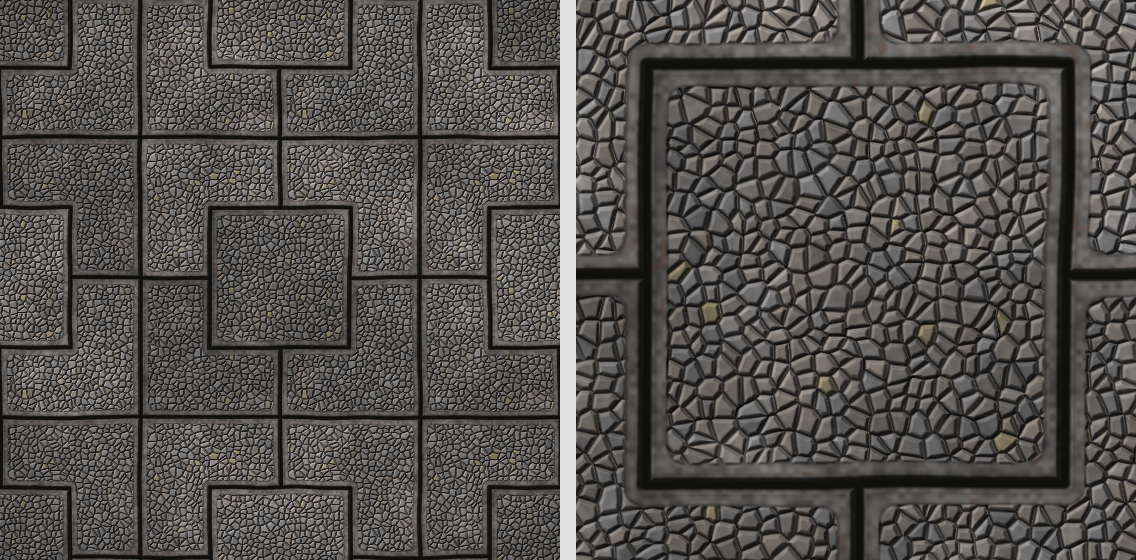
Left, the full canvas; right, a detail of the centre.
Write a WebGL 1 fragment shader that draws this texture.

```glsl
precision highp float;
// Concrete paving: square blocks framed by L-shaped blocks, each with a pebbled panel.

uniform vec2 u_resolution;

const float REPEATS = 2.0;                 // layout repeats across and down
const float HALF_BLOCK = 0.25 / REPEATS;   // half the side of a square block
const vec2  ORIGIN = vec2(0.001, 0.004);   // centre of the first square block
const float GROOVE = 0.0030;               // half width of the gap between blocks
const float RIM = 0.0130;                  // gap centre to pebbled panel
const float CORNER = 0.013;                // corner rounding of the panels
const float WOBBLE = 0.0040;               // unevenness of the block edges
const float STONES = 46.0;                 // pebbles across one repeat
const float JITTER = 0.9;
const float WARP = 0.6;                    // variation of pebble size
const float STONE_HEIGHT = 0.0017;
const float RIM_HEIGHT = 0.0022;
const float STEP = 0.0009;                 // sampling distance for slopes
const vec3  LIGHT = vec3(-0.50, 0.46, 0.74);
const vec3  STONE_COLOR = vec3(0.440, 0.430, 0.420);
const vec3  RIM_COLOR = vec3(0.375, 0.362, 0.355);
const vec3  GROOVE_COLOR = vec3(0.060, 0.060, 0.052);
const vec3  WARM = vec3(1.035, 0.995, 0.955);
const vec3  COOL = vec3(0.975, 0.995, 1.025);
const vec3  OCHRE = vec3(1.08, 1.02, 0.84);
const vec3  RUST = vec3(0.38, 0.28, 0.24);

float hash(vec2 p) {
  return fract(sin(dot(p, vec2(127.1, 311.7))) * 43758.5453);
}

vec2 hash2(vec2 p) {
  return vec2(hash(p), hash(p + 57.3));
}

// Value noise over the unit square, seamless at its borders.
float noise(vec2 uv, float cells) {
  vec2 p = uv * cells, i = floor(p), f = fract(p);
  f = f * f * (3.0 - 2.0 * f);
  vec2 a = mod(i, cells), b = mod(i + 1.0, cells);
  return mix(mix(hash(a), hash(vec2(b.x, a.y)), f.x),
             mix(hash(vec2(a.x, b.y)), hash(b), f.x), f.y);
}

float smoothMin(float a, float b) {
  float h = max(CORNER - abs(a - b), 0.0) / CORNER;
  return min(a, b) - 0.25 * CORNER * h * h;
}

// Distance inward from the block edge, sharp (x) and rounded (y); random value (z).
vec3 block(vec2 uv) {
  vec2 p = uv - ORIGIN;
  p += WOBBLE * (vec2(noise(uv, 14.0), noise(uv.yx, 17.0)) - 0.5);
  float period = 4.0 * HALF_BLOCK;
  vec2 q = abs(mod(p + 0.5 * period, period) - 0.5 * period);
  vec2 s = HALF_BLOCK - q;
  if (min(s.x, s.y) > 0.0) {
    vec2 square = mod(floor(p / period + 0.5), REPEATS);
    return vec3(min(s.x, s.y), smoothMin(s.x, s.y), hash(square + 9.0));
  }
  vec2 e = min(q, 2.0 * HALF_BLOCK - q);
  float notch = length(max(-s, 0.0));
  vec2 corner = mod(floor(2.0 * p / period), 2.0 * REPEATS);
  return vec3(min(min(e.x, e.y), notch),
              smoothMin(smoothMin(e.x, e.y), notch), hash(corner + 31.0));
}

vec2 towardStone(vec2 cell, vec2 g, vec2 f) {
  return g + 0.5 + JITTER * (hash2(mod(cell + g, STONES)) - 0.5) - f;
}

// Pebbles as Voronoi cells: distance to joint, tilt of the face, random value.
vec3 pebbles(vec2 uv) {
  vec2 tile = uv * REPEATS;
  vec2 p = tile * STONES + WARP * vec2(noise(tile, 19.0), noise(tile.yx, 21.0));
  vec2 cell = floor(p), f = fract(p), nearest = vec2(0.0), centre = vec2(9.0);
  for (int j = -1; j <= 1; j++) for (int i = -1; i <= 1; i++) {
    vec2 g = vec2(float(i), float(j)), r = towardStone(cell, g, f);
    if (dot(r, r) < dot(centre, centre)) { centre = r; nearest = g; }
  }
  float joint = 9.0;
  for (int j = -1; j <= 1; j++) for (int i = -1; i <= 1; i++) {
    vec2 r = towardStone(cell, nearest + vec2(float(i), float(j)), f);
    vec2 across = r - centre;
    if (dot(across, across) > 0.0001)
      joint = min(joint, dot(0.5 * (r + centre), normalize(across)));
  }
  vec2 id = mod(cell + nearest, STONES);
  return vec3(joint, dot(centre, hash2(id + 3.7) - 0.5), hash(id + 11.9));
}

float panelMask(float edge) {
  return smoothstep(RIM - 0.001, RIM + 0.0012, edge);
}

float height(vec3 slab, vec3 stone) {
  float rim = RIM_HEIGHT * smoothstep(0.5 * GROOVE, 1.8 * GROOVE, slab.x);
  float face = smoothstep(0.0, 0.26, stone.x) + 0.8 * stone.y - 0.65;
  return rim + STONE_HEIGHT * face * panelMask(slab.y);
}

float heightAt(vec2 uv) {
  return height(block(uv), pebbles(uv));
}

void main() {
  vec2 uv = gl_FragCoord.xy / u_resolution;
  vec3 slab = block(uv), stone = pebbles(uv);

  // Relief lighting, relative to a flat surface
  vec2 slope = vec2(heightAt(uv + vec2(STEP, 0.0)), heightAt(uv + vec2(0.0, STEP)));
  vec3 normal = normalize(vec3((height(slab, stone) - slope) / STEP, 1.0));
  vec3 light = normalize(LIGHT);
  float shade = clamp(dot(normal, light) / light.z, 0.25, 1.32);

  // Pebbles: faint tint, rare ochre ones, dark joints, worn patches
  float wear = smoothstep(0.6, 0.95, noise(uv * REPEATS, 9.0));
  vec3 tint = mix(mix(COOL, WARM, stone.z), OCHRE, step(0.985, stone.z));
  vec3 pebble = STONE_COLOR * tint * (0.90 + 0.20 * fract(stone.z * 7.0));
  pebble *= mix(0.32 + 0.2 * wear, 1.0, smoothstep(0.0, 0.12, stone.x));

  // Smooth rim with mottling and rust specks
  float grain = noise(uv, 256.0);
  vec3 rim = RIM_COLOR * (0.76 + 0.28 * noise(uv, 60.0) + 0.24 * grain);
  rim = mix(rim, RUST, 0.5 * smoothstep(0.82, 0.94, noise(uv.yx, 130.0)));
  rim *= 1.0 - 0.35 * smoothstep(0.0025, 0.0, abs(slab.y - RIM));

  // Block tone, blotches and gaps
  vec3 color = mix(rim, pebble, panelMask(slab.y)) * shade * (1.0 + 0.12 * wear);
  color *= (0.90 + 0.20 * slab.z) * (0.92 + 0.16 * grain) * (0.90 + 0.20 * noise(uv, 11.0));
  color *= mix(0.75, 1.0, smoothstep(GROOVE, 3.0 * GROOVE, slab.x));
  color = mix(GROOVE_COLOR, color, smoothstep(0.55 * GROOVE, 1.4 * GROOVE, slab.x));
  gl_FragColor = vec4(color, 1.0);
}
```
